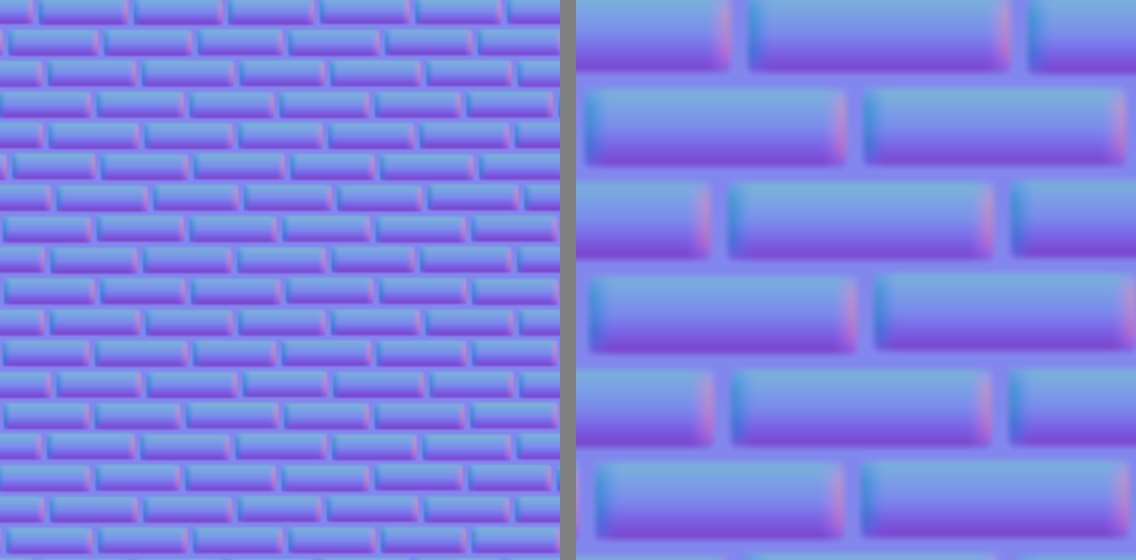
Left: the whole. Right: its middle third, enlarged.
A Shadertoy shader for this texture map:

```glsl
#define COLUMNS 6.0
#define ROWS 18.0
#define ROW_PHASE 0.136
#define JOINT_JITTER 0.035
#define ROW_JITTER 0.08
#define LIFT_JITTER 0.0012
#define JOINT_WIDTH 0.0068
#define BRICK_HEIGHT 0.0500
#define CORNER_RADIUS 0.006
#define SIDE_BEVEL 0.018
#define EDGE_INNER 0.0055
#define EDGE_OUTER 0.0018

float hash(vec2 p) {
    return fract(sin(dot(p, vec2(127.1, 311.7))) * 43758.5453);
}

float signedHash(vec2 p) {
    return 2.0 * hash(p) - 1.0;
}

// Position of a vertical joint, in brick lengths; wraps around the canvas
float jointPosition(float index, float row) {
    return index + JOINT_JITTER * signedHash(vec2(mod(index, COLUMNS), row));
}

float roundedBox(vec2 p, vec2 halfSize, float radius) {
    vec2 q = abs(p) - halfSize + radius;
    return length(max(q, 0.0)) + min(max(q.x, q.y), 0.0) - radius;
}

// One at the edge, falling smoothly to zero at the given width
float bevel(float distanceIn, float width) {
    return 1.0 - smoothstep(0.0, width, distanceIn);
}

// Blue drops as the red and green slope leaves the flat direction
vec3 encodeSlope(vec2 slope) {
    return vec3(vec2(0.48, 0.51) + slope, 0.92 - 2.1 * dot(slope, slope));
}

void mainImage(out vec4 fragColor, in vec2 fragCoord) {
    vec2 uv = fragCoord / iResolution.xy;

    // Courses counted from the top, every other one shifted by half a brick
    float y = (1.0 - uv.y) * ROWS + ROW_PHASE;
    float row = mod(floor(y), ROWS);
    float rowNoise = signedHash(vec2(row, 71.0));
    float shift = 0.5 * (1.0 - mod(row, 2.0)) + ROW_JITTER * rowNoise * rowNoise * rowNoise;
    float x = uv.x * COLUMNS - shift;

    // Brick between two uneven joints
    float brick = floor(x);
    if (x < jointPosition(brick, row)) brick -= 1.0;
    else if (x > jointPosition(brick + 1.0, row)) brick += 1.0;
    float left = jointPosition(brick, row);
    float right = jointPosition(brick + 1.0, row);
    vec2 brickId = vec2(mod(brick, COLUMNS), row);

    // Local position in canvas units, y pointing down
    vec2 p = vec2((x - 0.5 * (left + right)) / COLUMNS, (fract(y) - 0.5) / ROWS);
    p.y += LIFT_JITTER * signedHash(brickId + 19.3);
    vec2 halfSize = 0.5 * vec2((right - left) / COLUMNS - JOINT_WIDTH, BRICK_HEIGHT);
    vec2 nearEdge = max(halfSize - abs(p), 0.0);

    // Broad vertical rounding
    float down = clamp(p.y / BRICK_HEIGHT + 0.5, 0.0, 1.0);
    vec2 slope;
    slope.y = 0.18 * bevel(down, 0.7) - 0.24 * bevel(1.0 - down, 0.55);
    slope.y += 0.012 * signedHash(brickId + 43.7);
    slope.y *= mix(0.55, 1.0, smoothstep(0.0, SIDE_BEVEL, nearEdge.x));

    // Narrow side bevels, fading into the corners
    slope.x = 0.26 * bevel(halfSize.x - p.x, SIDE_BEVEL)
            - 0.23 * bevel(halfSize.x + p.x, SIDE_BEVEL);
    slope.x *= smoothstep(-0.004, 0.016, nearEdge.y);

    // Soft blend into the flat mortar
    float inside = -roundedBox(p, halfSize, CORNER_RADIUS);
    float mask = smoothstep(-EDGE_OUTER, EDGE_INNER, inside);
    vec3 mortar = vec3(0.51, 0.53, 0.93);
    fragColor = vec4(mix(mortar, encodeSlope(slope), mask), 1.0);
}
```
